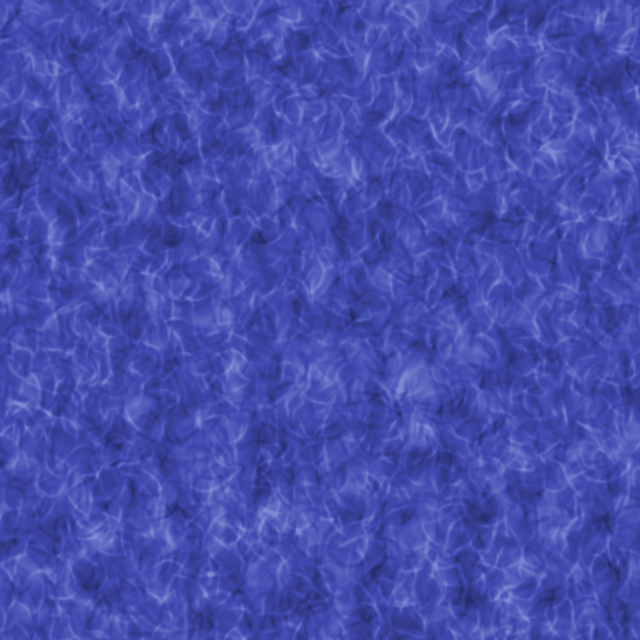
Reproduce this texture procedurally as a WebGL 1 fragment shader.

```glsl
precision highp float;

// Blue wool felt: soft mottled clumps, stretched a little upright, under a
// dense mat of short curved fibres. Gradient noise and scattered arcs are each
// scaled to unit deviation, summed to one tone and coloured by a ramp.

#define CLUMP_SCALE  vec2(13.0, 8.5)
#define TUFT_SCALE   vec2(31.0, 23.0)
#define GRAIN_SCALE  vec2(82.0, 70.0)
#define FIBRE_CELLS  24.0
#define FIBRE_WIDTH  0.075
#define FIBRE_BEND   0.9
#define CLUMP_AMOUNT 0.45
#define TUFT_AMOUNT  0.55
#define GRAIN_AMOUNT 0.30
#define FIBRE_AMOUNT 0.62

uniform vec2 u_resolution;

const int FIBRES_PER_CELL = 8;
const float PI = 3.14159;

vec3 hash3(vec2 p) {
  vec3 q = fract(p.xyx * vec3(0.1031, 0.1030, 0.0973));
  q += dot(q, q.yxz + 33.33);
  return fract((q.xxy + q.yzz) * q.zyx);
}

float cornerSlope(vec2 cell, vec2 offset) {
  float angle = 2.0 * PI * hash3(cell).x;
  return dot(vec2(cos(angle), sin(angle)), offset);
}

// Gradient noise, scaled to a standard deviation of about one
float gradientNoise(vec2 p) {
  vec2 i = floor(p);
  vec2 f = p - i;
  vec2 u = f * f * f * (f * (f * 6.0 - 15.0) + 10.0);
  vec2 e = vec2(1.0, 0.0);
  float low = mix(cornerSlope(i, f), cornerSlope(i + e, f - e), u.x);
  float high = mix(cornerSlope(i + e.yx, f - e.yx),
                   cornerSlope(i + e.xx, f - e.xx), u.x);
  return 4.63 * mix(low, high, u.y);
}

// One bent strand: gaussian across, fading towards both tips
float strand(vec2 p, float angle, float halfLength, float bend) {
  float c = cos(angle);
  float s = sin(angle);
  vec2 q = vec2(c * p.x + s * p.y, c * p.y - s * p.x);
  float slope = 2.0 * bend * q.x;
  float across = (q.y - bend * q.x * q.x) / sqrt(1.0 + slope * slope);
  float along = q.x / halfLength;
  float w = across / FIBRE_WIDTH;
  return max(0.0, 1.0 - along * along) * exp(-w * w);
}

// Light and dark strands from the nearby cells, centred and normalised
float fibreMat(vec2 p) {
  vec2 cell = floor(p);
  float sum = 0.0;
  for (int y = -1; y <= 1; y++) {
    for (int x = -1; x <= 1; x++) {
      vec2 id = cell + vec2(float(x), float(y));
      for (int k = 0; k < FIBRES_PER_CELL; k++) {
        vec2 seed = id + 57.0 * float(k + 1);
        vec3 place = hash3(seed + vec2(11.0, 301.0));
        vec3 form = hash3(seed + vec2(719.0, 43.0));
        // Directions vary freely but lean towards upright
        float turn = place.z - 0.5;
        float angle = PI * (0.5 + turn * (0.6 + 1.6 * turn * turn));
        float halfLength = mix(0.4, 0.8, form.x);
        float bend = FIBRE_BEND * (2.0 * form.y - 1.0);
        float light = mix(-0.7, 1.0, form.z);
        sum += light * strand(p - id - place.xy, angle, halfLength, bend);
      }
    }
  }
  return (sum - 0.128) / 0.355;
}

// Colours placed along the tone by their share of the area
vec3 feltColor(float tone) {
  vec3 c = mix(vec3(0.15, 0.18, 0.44), vec3(0.20, 0.23, 0.55),
               clamp((tone + 3.2) / 1.45, 0.0, 1.0));
  c = mix(c, vec3(0.23, 0.26, 0.63), clamp((tone + 1.75) / 0.89, 0.0, 1.0));
  c = mix(c, vec3(0.25, 0.29, 0.69), clamp((tone + 0.86) / 0.82, 0.0, 1.0));
  c = mix(c, vec3(0.30, 0.34, 0.72), clamp((tone + 0.04) / 0.80, 0.0, 1.0));
  c = mix(c, vec3(0.36, 0.40, 0.75), clamp((tone - 0.76) / 0.84, 0.0, 1.0));
  return mix(c, vec3(0.49, 0.53, 0.83), clamp((tone - 1.6) / 1.8, 0.0, 1.0));
}

void main() {
  vec2 uv = gl_FragCoord.xy / u_resolution.y;

  // A slight warp hides the noise lattice
  vec2 warp = 0.006 * vec2(gradientNoise(uv * 17.0 + 40.0),
                           gradientNoise(uv * 17.0 + 90.0));
  vec2 p = uv + warp;

  float tone = CLUMP_AMOUNT * gradientNoise(p * CLUMP_SCALE + 130.0)
             + TUFT_AMOUNT * gradientNoise(p * TUFT_SCALE + 210.0)
             + GRAIN_AMOUNT * gradientNoise(p * GRAIN_SCALE + 370.0)
             + FIBRE_AMOUNT * fibreMat(uv * FIBRE_CELLS + 5.0);

  gl_FragColor = vec4(feltColor(tone), 1.0);
}
```
